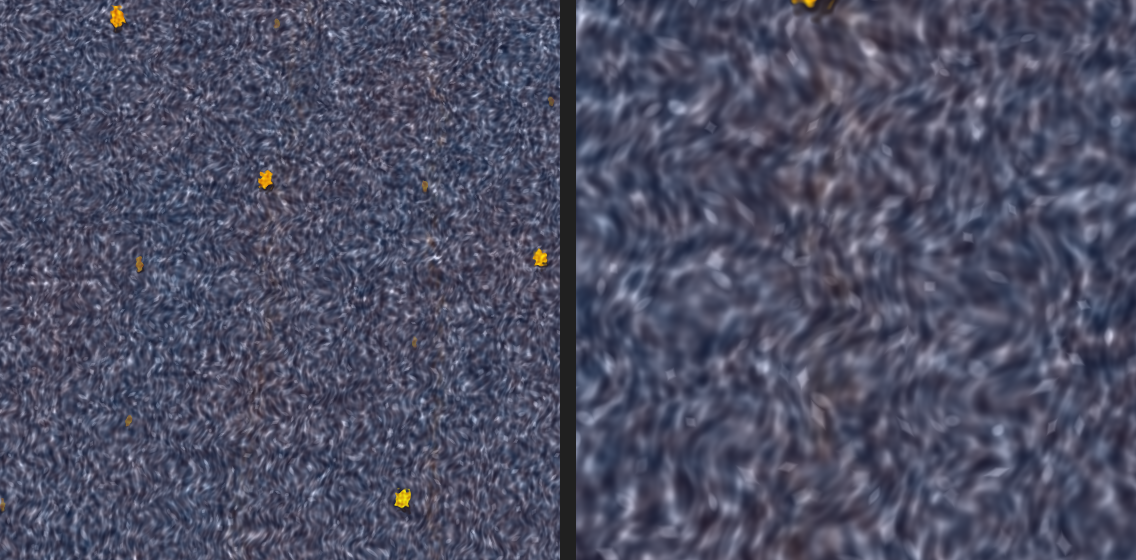
Left: the whole. Right: its middle third, enlarged.
This texture is drawn by a Shadertoy shader. Its source:

```glsl
vec2 hash22(vec2 p) {
    vec3 q = fract(p.xyx * vec3(0.1031, 0.1030, 0.0973));
    q += dot(q, q.yzx + 33.33);
    return fract((q.xx + q.yz) * q.zy);
}

mat2 rotation(float angle) {
    float c = cos(angle), s = sin(angle);
    return mat2(c, s, -s, c);
}

float cornerSlope(vec2 corner, vec2 offset) {
    return dot(hash22(corner) * 2.0 - 1.0, offset);
}

// Gradient noise, scaled to a standard deviation near one
float noise(vec2 p) {
    vec2 i = floor(p), f = fract(p), e = vec2(1.0, 0.0);
    vec2 u = f * f * f * (f * (f * 6.0 - 15.0) + 10.0);
    float low = mix(cornerSlope(i, f), cornerSlope(i + e.xy, f - e.xy), u.x);
    float high = mix(cornerSlope(i + e.yx, f - e.yx), cornerSlope(i + e.xx, f - e.xx), u.x);
    return 5.6 * mix(low, high, u.y);
}

// Scattered upright stone chips; share is the fraction of cells that hold one
float chips(vec2 p, float seed, float share) {
    vec2 cell = floor(p);
    float cover = 0.0;
    for (int j = -1; j <= 1; j++) {
        for (int i = -1; i <= 1; i++) {
            vec2 id = cell + vec2(i, j);
            vec2 place = hash22(id + seed);
            vec2 form = hash22(id + seed + 57.0);
            vec2 q = rotation((form.x - 0.5) * 2.4) * (p - id - place);
            q /= vec2(0.21, 0.35) * mix(0.6, 1.1, form.y);
            float blend = fract(form.y * 13.0);
            float d = mix(length(q), 0.85 * (abs(q.x) + abs(q.y)), blend);
            float present = step(fract(form.x * 7.0 + place.y * 3.0), share);
            float strength = mix(0.4, 1.0, fract(place.x * 11.0));
            cover = max(cover, present * strength * smoothstep(1.25, 0.5, d));
        }
    }
    return cover;
}

float seam(float x, float center, float width) {
    float d = (x - center) / width;
    return exp(-d * d);
}

// A ragged fallen leaf with a dark underside
vec3 addLeaf(vec3 color, vec2 q, vec2 size, vec3 leafColor, float opacity, float seed) {
    float ragged = 0.16 * noise(q * 130.0 + seed);
    float body = length(q / size) + ragged;
    float shade = length((q + vec2(-0.1, 0.55) * size) / size) + ragged;
    color = mix(color, vec3(0.13, 0.09, 0.10), 0.75 * opacity * smoothstep(1.25, 0.7, shade));
    float mottle = 0.09 * noise(q * 160.0 + seed + 9.0);
    vec3 tint = leafColor * (1.0 + vec3(0.6, 1.4, 0.5) * mottle);
    return mix(color, tint, opacity * smoothstep(1.15, 0.75, body));
}

vec3 addLeaves(vec3 color, vec2 uv) {
    const int LEAVES = 11;
    const int BRIGHT_LEAVES = 4;
    for (int i = 0; i < LEAVES; i++) {
        float n = float(i);
        vec2 place = fract(vec2(0.21, 0.97) + n * vec2(0.7549, 0.5698));
        vec2 random = hash22(vec2(n, 5.0));
        bool bright = i < BRIGHT_LEAVES;
        vec2 size = bright ? vec2(0.0125, 0.016) : vec2(0.006, 0.011);
        vec3 leafColor = bright ? mix(vec3(0.92, 0.60, 0.04), vec3(0.88, 0.76, 0.06), random.x)
                                : vec3(0.66, 0.47, 0.17);
        float opacity = bright ? 1.0 : mix(0.45, 0.85, random.y);
        color = addLeaf(color, uv - place, size * mix(0.8, 1.1, random.y), leafColor, opacity, n * 17.0);
    }
    return color;
}

void mainImage(out vec4 fragColor, in vec2 fragCoord) {
    vec2 uv = fragCoord / iResolution.y;

    // Bend the grain locally and shorten it towards the far edge
    vec2 p = uv;
    p.x += 0.0035 * noise(uv * vec2(14.0, 22.0));
    p.y += 0.002 * noise(uv * 18.0 + 40.0);
    vec2 ground = vec2(p.x, p.y * (0.85 + 0.3 * p.y));

    // Asphalt grain and pale chips
    float coarse = noise(ground * vec2(92.0, 62.0));
    float fine = noise(rotation(0.25) * ground * vec2(160.0, 105.0) + 31.0);
    float patches = noise(uv * 19.0 + 73.0);
    float grain = 0.8 * coarse + 0.5 * fine + 0.28 * patches;
    float tone = 0.28 * exp(0.28 * grain);
    tone += 0.19 * chips(ground * vec2(50.0, 46.0), 11.0, 0.4);
    tone += 0.17 * chips(ground * vec2(31.0, 38.0), 83.0, 0.12);
    tone = clamp(tone, 0.09, 0.82);
    vec3 color = vec3(tone, tone + 0.01, tone + 0.10);

    // Uneven hue and two worn brownish seams
    float hue = 0.008 * noise(uv * 5.0 + 12.0) + 0.009 * noise(uv * 55.0 + 90.0);
    color += hue * vec3(1.0, -0.2, -0.8);
    float wander = 0.006 * noise(vec2(uv.y * 9.0, 3.5));
    float worn = seam(uv.x, 0.78 + wander, 0.013)
               + 0.65 * seam(uv.x, mix(0.42, 0.55, uv.y) + wander, 0.024);
    float speckle = clamp(0.6 + 0.4 * noise(uv * vec2(70.0, 45.0) + 19.0), 0.0, 1.5);
    color += worn * speckle * vec3(0.045, 0.012, -0.03);

    color = addLeaves(color, uv);
    fragColor = vec4(clamp(color, 0.0, 1.0), 1.0);
}
```
